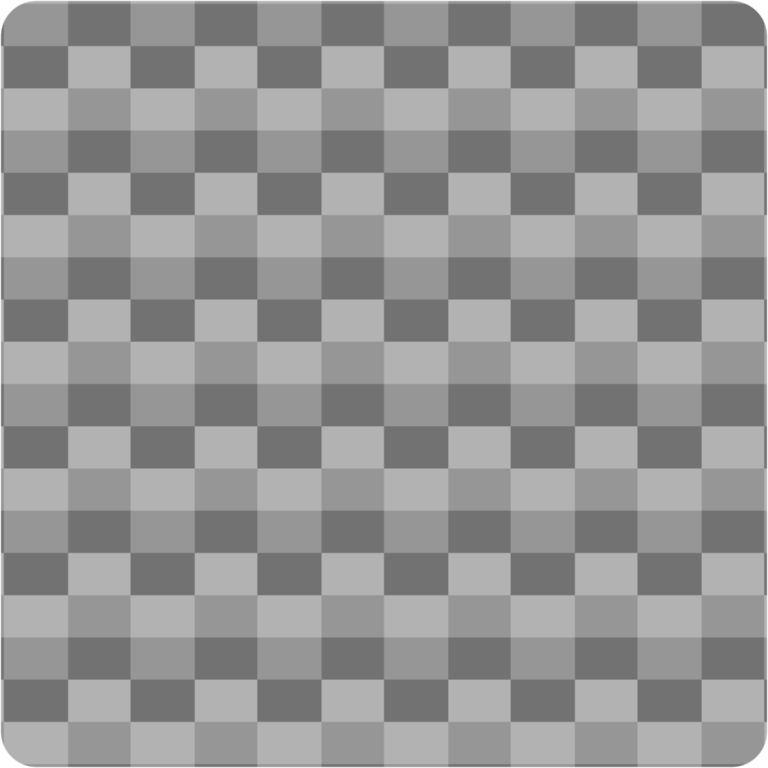
Write a three.js fragment shader that draws this pattern.

```glsl
varying vec2 vUv;

const vec3 MID = vec3(0.588);
const vec3 DARK = vec3(0.447);
const vec3 LIGHT = vec3(0.698);
const vec3 PAPER = vec3(1.0);

const float PERIOD = 0.165;      // two columns wide, three rows tall
const float WIDE_SHARE = 0.507;  // part of a period taken by its first column
const float SOFTNESS = 0.002;
const float INSET = 0.0013;
const float CORNER_RADIUS = 0.046;

// Tones cycle along the diagonal: mid, dark, light
vec3 tileColor(float column, float row) {
  float tone = mod(mod(column, 2.0) + row + 0.5, 3.0);
  return tone < 1.0 ? MID : (tone < 2.0 ? DARK : LIGHT);
}

// Column coordinate with unequal widths, one unit per column
float columnCoord(float x, float share) {
  float f = fract(x);
  float local = f < share ? f / share : 1.0 + (f - share) / (1.0 - share);
  return 2.0 * floor(x) + local;
}

// Blends the four tiles around the nearest grid corner
vec3 softTiles(vec2 grid, vec2 blur) {
  vec2 edge = floor(grid + 0.5);
  vec2 t = clamp((grid - edge) / blur + 0.5, 0.0, 1.0);
  vec3 before = mix(tileColor(edge.x - 1.0, edge.y - 1.0),
                    tileColor(edge.x, edge.y - 1.0), t.x);
  vec3 after = mix(tileColor(edge.x - 1.0, edge.y),
                   tileColor(edge.x, edge.y), t.x);
  return mix(before, after, t.y);
}

float roundedBox(vec2 p, vec2 halfSize, float radius) {
  vec2 q = abs(p) - halfSize + radius;
  return length(max(q, 0.0)) + min(max(q.x, q.y), 0.0) - radius;
}

void main() {
  vec2 centered = vUv - 0.5;

  // Columns run rightward and rows downward from the centre
  vec2 periods = vec2(centered.x, -centered.y) / PERIOD;
  vec2 grid = vec2(columnCoord(periods.x, WIDE_SHARE), periods.y * 3.0);
  vec3 color = softTiles(grid, vec2(2.0, 3.0) * SOFTNESS / PERIOD);

  // Rounded outer edge
  float d = roundedBox(centered, vec2(0.5 - INSET), CORNER_RADIUS);
  float coverage = clamp(0.5 - d / SOFTNESS, 0.0, 1.0);
  gl_FragColor = vec4(mix(PAPER, color, coverage), 1.0);
}
```
